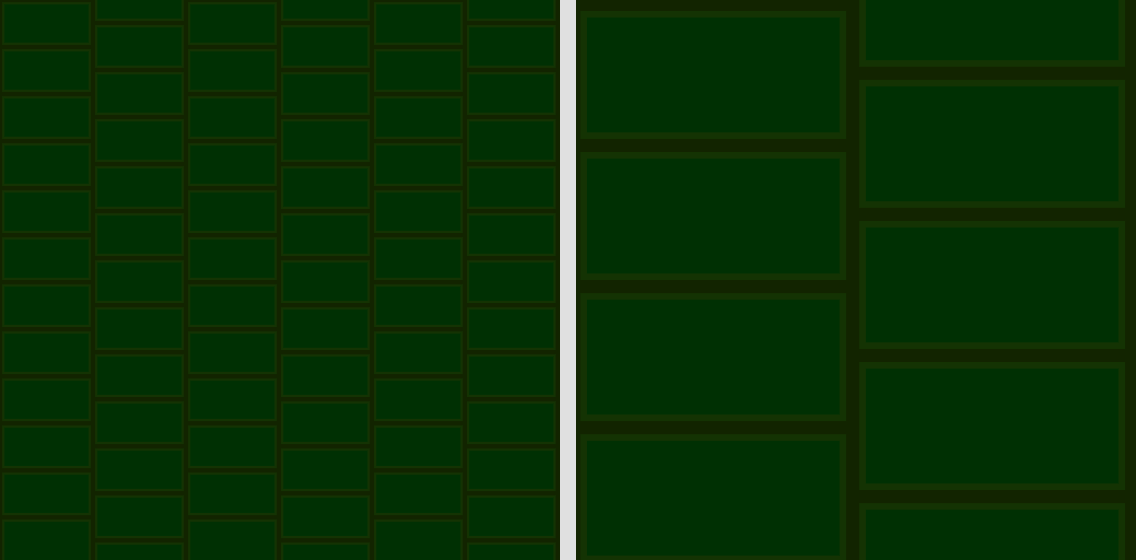
Left: the whole. Right: its middle third, enlarged.
Give the GLSL for this pattern, as a WebGL 2 fragment shader.

```glsl
#version 300 es
precision highp float;
// Dark green upright running bond: columns of wide rectangular tiles, every
// other column dropped by about half a tile. Each cell is folded with mod and
// a box distance separates the joint, the rim and the face of the tile.

uniform vec2 u_resolution;
out vec4 fragColor;

// Square-cornered box distance, negative inside
float boxDistance(vec2 p, vec2 halfSize) {
    vec2 d = abs(p) - halfSize;
    return max(d.x, d.y);
}

// Coverage of the inside of an edge, softened over one pixel
float inside(float dist, float pixel) {
    return clamp(0.5 - dist / pixel, 0.0, 1.0);
}

void main() {
    // The canvas is 512 units high, measured down from the top left
    float pixel = 512.0 / u_resolution.y;
    vec2 p = vec2(gl_FragCoord.x, u_resolution.y - gl_FragCoord.y) * pixel;

    // Drop odd columns, then fold into one cell
    vec2 pitch = vec2(85.0, 43.0);
    float oddColumn = mod(floor(p.x / pitch.x), 2.0);
    p.y -= 21.0 * oddColumn;
    vec2 cell = mod(p, pitch) - 0.5 * pitch;

    // Joint 4 units wide, rim 2 units wide
    float tile = boxDistance(cell, 0.5 * pitch - 2.0);

    vec3 jointColor = vec3(0.07, 0.14, 0.0);
    vec3 rimColor = vec3(0.08, 0.20, 0.01);
    vec3 faceColor = vec3(0.0, 0.19, 0.01);

    vec3 color = mix(jointColor, rimColor, inside(tile, pixel));
    color = mix(color, faceColor, inside(tile + 2.0, pixel));
    fragColor = vec4(color, 1.0);
}
```
